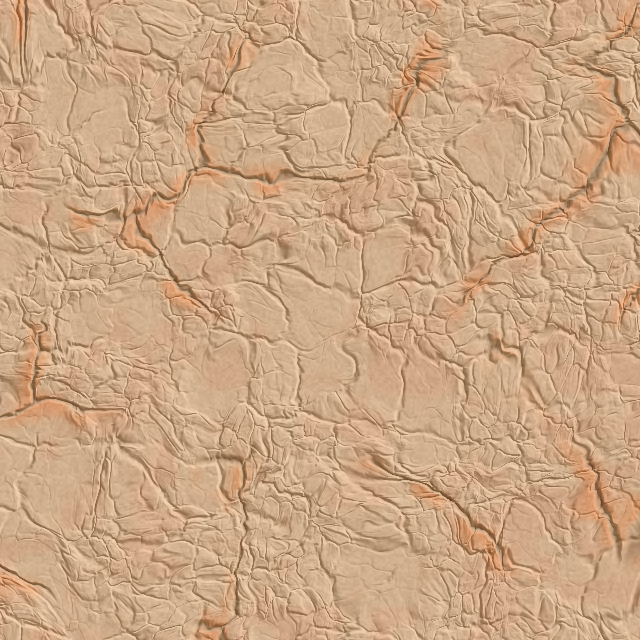
This texture is drawn by a three.js fragment shader. Its source:

```glsl
// Weathered sandstone: wrinkled, cracked slabs with rust-stained seams, lit from the upper right.
varying vec2 vUv;

const vec2 LIGHT = vec2(0.707, 0.707);

vec2 hash2(vec2 p) {
  vec3 q = fract(p.xyx * vec3(0.1031, 0.1030, 0.0973));
  q += dot(q, q.yzx + 33.33);
  return fract((q.xx + q.yz) * q.zy);
}

vec2 noise2(vec2 p) {
  vec2 i = floor(p), f = fract(p);
  f = f * f * f * (f * (f * 6.0 - 15.0) + 10.0);
  vec2 low = mix(hash2(i), hash2(i + vec2(1.0, 0.0)), f.x);
  vec2 high = mix(hash2(i + vec2(0.0, 1.0)), hash2(i + 1.0), f.x);
  return mix(low, high, f.y);
}

// Irregular cells: x = distance to the border, y = random value of the cell
vec2 cells(vec2 p) {
  vec2 base = floor(p), nearest = base;
  float first = 8.0, second = 8.0;
  for (int y = -1; y <= 1; y++) {
    for (int x = -1; x <= 1; x++) {
      vec2 cell = base + vec2(float(x), float(y));
      float d = length(cell + hash2(cell) - p);
      if (d < first) {
        second = first;
        first = d;
        nearest = cell;
      } else {
        second = min(second, d);
      }
    }
  }
  return vec2(second - first, hash2(nearest + 71.0).x);
}

// Bends straight cell borders into curved, ragged fractures
vec2 warp(vec2 p) {
  p += 0.06 * (noise2(p * 6.0) - 0.5);
  p += 0.024 * (noise2(p * 21.0 + 5.0) - 0.5);
  p += 0.010 * (noise2(p * 58.0 + 9.0) - 0.5);
  return p + 0.004 * (noise2(p * 140.0 + 4.0) - 0.5);
}

// Only some stretches of the large seams have opened
float openness(vec2 p) {
  return smoothstep(0.45, 0.68, noise2(p * 5.0 + 9.0).x);
}

// x = height, y = darkness held in the cracks
vec2 relief(vec2 p) {
  vec2 w = warp(p);
  float rough = smoothstep(0.25, 0.55, noise2(w * 12.0 + 40.0).x);
  vec2 slab = cells(w * 3.0 + 2.0);
  vec2 plate = cells(w * 11.0 + 20.0);
  vec2 chip = cells(w * 33.0 + 50.0);

  float seam = (1.0 - smoothstep(0.0, 0.035, slab.x)) * openness(p);
  float crack = (1.0 - smoothstep(0.0, 0.09, plate.x))
              * smoothstep(0.35, 0.7, noise2(p * 17.0 + 3.0).x);
  float split = (1.0 - smoothstep(0.0, 0.15, chip.x)) * mix(0.15, 1.0, rough)
              * smoothstep(0.3, 0.7, noise2(p * 43.0 + 6.0).x);

  // Cracks, and ledges where neighbouring pieces differ in height
  float height = -0.010 * seam - 0.004 * crack - 0.0025 * split;
  height += 0.007 * plate.y * smoothstep(0.0, 0.13, plate.x);
  height += 0.0035 * chip.y * smoothstep(0.0, 0.22, chip.x) * mix(0.25, 1.0, rough);

  // Creased wrinkles, finer with each octave
  float amp = 0.0065, freq = 22.0;
  for (int i = 0; i < 4; i++) {
    float ridge = abs(2.0 * noise2(w * freq + freq).x - 1.0);
    height += amp * ridge * mix(0.25, 1.0, rough);
    amp *= 0.47;
    freq *= 2.1;
  }
  return vec2(height, 0.16 * seam + 0.06 * crack + 0.05 * split);
}

void main() {
  vec2 p = vUv;

  // Slope towards the light, softly limited
  float e = 0.0010;
  vec2 ahead = relief(p + LIGHT * e), behind = relief(p - LIGHT * e);
  float slope = (ahead.x - behind.x) / (2.0 * e);
  float lit = -slope * inversesqrt(1.0 + slope * slope);
  float cavity = 0.5 * (ahead.y + behind.y);
  float shade = lit * (lit > 0.0 ? 0.14 : 0.24) - cavity;

  // Sandy ground with small pink patches
  vec3 color = vec3(0.818, 0.69, 0.56);
  float blush = noise2(p * 9.0 + 15.0).x * 0.5 + noise2(p * 27.0 + 33.0).x * 0.5;
  color = mix(color, vec3(0.82, 0.645, 0.52), 0.7 * smoothstep(0.42, 0.75, blush));

  // Patchy rust on the shaded side of the open seams, fading inside the dark line
  vec2 s = p + LIGHT * 0.010;
  float stain = 1.0 - smoothstep(0.0, 0.17, cells(warp(s) * 3.0 + 2.0).x);
  stain *= openness(s) * smoothstep(0.15, 0.75, noise2(p * 24.0 + 80.0).x);
  stain *= 1.0 - smoothstep(0.02, 0.12, cavity);
  color = mix(color, vec3(0.85, 0.57, 0.38), 0.75 * stain);

  // Fine grain
  shade += 0.05 * (noise2(p * 240.0).x - 0.5);
  gl_FragColor = vec4(color + shade, 1.0);
}
```
